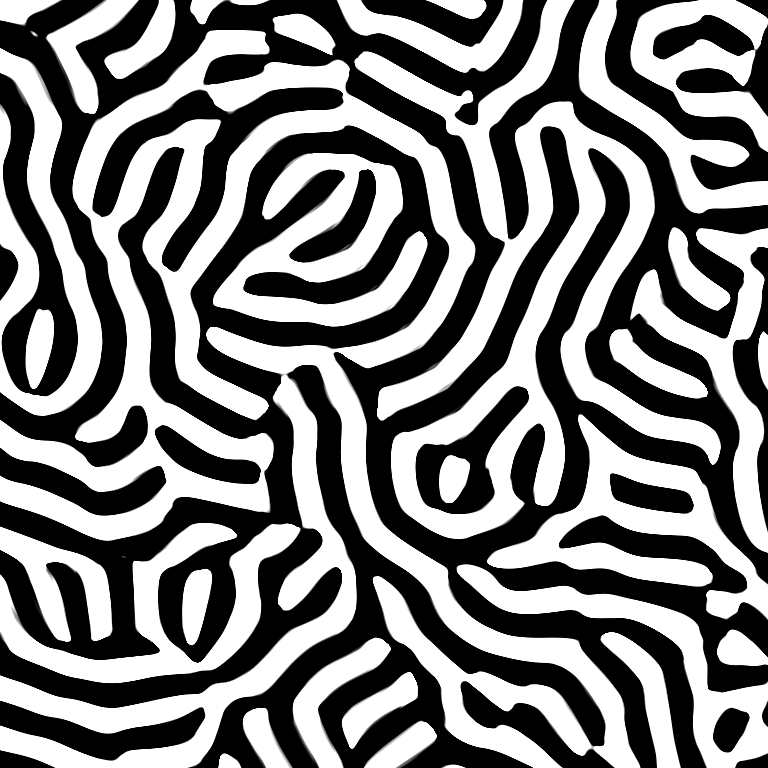
Reproduce this pattern procedurally as a WebGL 1 fragment shader.

```glsl
precision highp float;
uniform vec2 u_resolution;

#define PERIODS 16.5          // stripe pairs across the canvas
#define WAVES 28              // plane waves in the seed field
#define NEIGHBOURS 4          // waves compared with each wave
#define COHERENCE_RADIUS 0.7  // smoothing of the direction, in periods
#define ALIGNMENT 2.3         // preference for the local direction
#define TAPS 44               // samples of the stripe filter
#define FILTER_RADIUS 1.05    // in stripe periods
#define FILTER_FALLOFF 2.0
#define SATURATION 0.25       // smaller gives a harder seed field
#define SEED 17.0
#define DARK vec3(0.0)
#define LIGHT vec3(1.0)

const float TAU = 6.2831853;
const float GOLDEN_ANGLE = 2.3999632;
const float WAVE_SPREAD = 0.14;

// Each wave holds its wave vector (xy), phase (z) and local weight (w).
// The first few are repeated at the end, turned by half a turn.
vec4 waves[WAVES + NEIGHBOURS];
vec2 phasors[WAVES + NEIGHBOURS];

float hash(float n) {
  n = fract(n * 0.1031);
  n *= n + 33.33;
  n *= n + n;
  return fract(n);
}

// Spread the directions evenly over a half turn, with random offsets.
void initWaves(vec2 p) {
  for (int i = 0; i < WAVES + NEIGHBOURS; i++) {
    bool turned = i >= WAVES;
    float id = SEED + float(turned ? i - WAVES : i);
    float angle = 0.5 * TAU * (float(i) + hash(id)) / float(WAVES);
    float frequency = TAU * (1.0 + WAVE_SPREAD * (hash(id + 101.3) - 0.5));
    vec2 k = frequency * vec2(cos(angle), sin(angle));
    float phase = TAU * hash(id + 211.7) * (turned ? -1.0 : 1.0);
    float local = dot(k, p) + phase;
    waves[i] = vec4(k, phase, 1.0);
    phasors[i] = vec2(cos(local), sin(local));
  }
}

// Opposite directions describe the same stripes, so angles are doubled.
vec2 doubleAngle(vec2 v) {
  return vec2(v.x * v.x - v.y * v.y, 2.0 * v.x * v.y) / dot(v, v);
}

// Dominant direction: smoothed interference of neighbouring waves.
vec2 localDirection() {
  vec2 sum = vec2(0.0);
  for (int i = 0; i < WAVES; i++) {
    for (int j = 1; j <= NEIGHBOURS; j++) {
      vec2 a = waves[i].xy;
      vec2 b = waves[i + j].xy;
      vec2 gap = COHERENCE_RADIUS * (a - b);
      float beat = dot(phasors[i], phasors[i + j]);
      sum += doubleAngle(a + b) * beat * exp(-0.5 * dot(gap, gap));
    }
  }
  return sum * inversesqrt(dot(sum, sum) + 5.0);
}

// Favour the waves that run along the dominant direction.
void alignWaves() {
  vec2 direction = localDirection();
  float power = 0.0;
  for (int i = 0; i < WAVES; i++) {
    float weight = exp(ALIGNMENT * (dot(doubleAngle(waves[i].xy), direction) - 1.0));
    waves[i].w = weight;
    power += 0.5 * weight * weight;
  }
  for (int i = 0; i < WAVES; i++) waves[i].w *= inversesqrt(power);
}

// Sum of the waves, saturated so that all stripes are equally strong.
float seedField(vec2 p) {
  float sum = 0.0;
  for (int i = 0; i < WAVES; i++) {
    sum += waves[i].w * cos(dot(waves[i].xyz, vec3(p, 1.0)));
  }
  return sum * inversesqrt(sum * sum + SATURATION);
}

// Ring-shaped band-pass kernel (x) and its radial slope (y).
vec2 stripeKernel(float r) {
  float phase = TAU * (r - 0.125);
  float spread = TAU * r + 0.5;
  float envelope = exp(-FILTER_FALLOFF * r * r) * inversesqrt(spread);
  float value = cos(phase) * envelope;
  float slope = -TAU * sin(phase) * envelope
              - value * (0.5 * TAU / spread + 2.0 * FILTER_FALLOFF * r);
  return vec2(value, slope);
}

// Signed distance to the stripe edge, in stripe periods.
float labyrinth(vec2 p) {
  float value = 0.0;
  vec2 gradient = vec2(0.0);
  for (int i = 0; i < TAPS; i++) {
    float n = float(i);
    float r = FILTER_RADIUS * sqrt((n + 0.5) / float(TAPS));
    vec2 direction = vec2(cos(n * GOLDEN_ANGLE), sin(n * GOLDEN_ANGLE));
    vec2 kernel = stripeKernel(r);
    float field = seedField(p + r * direction);
    value += kernel.x * field;
    gradient -= kernel.y * direction * field;
  }
  return value / max(length(gradient), 2.0);
}

void main() {
  float size = min(u_resolution.x, u_resolution.y);
  vec2 p = gl_FragCoord.xy / size * PERIODS;
  initWaves(p);
  alignWaves();
  float coverage = clamp(labyrinth(p) / PERIODS * size + 0.5, 0.0, 1.0);
  gl_FragColor = vec4(mix(DARK, LIGHT, coverage), 1.0);
}
```
